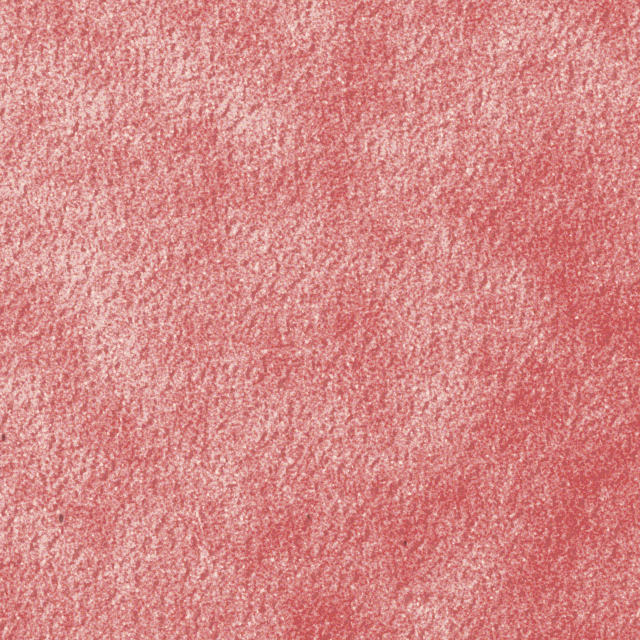
Reproduce this texture procedurally as a WebGL 1 fragment shader.

```glsl
precision highp float;
// Shimmering rose pigment: a broad pearl sheen fading to red at the right.
// Layered gradient noise gives patches, crumpled relief and fine grain; a tone
// value indexes a colour ramp, then shadows, glints and rare pits are laid over.

uniform vec2 u_resolution;

// Ramp from bare pigment to full pearl
const vec3 DEEP_RED = vec3(0.775, 0.315, 0.325);
const vec3 ROSE     = vec3(0.830, 0.435, 0.435);
const vec3 PINK     = vec3(0.835, 0.520, 0.510);
const vec3 PEARL    = vec3(0.875, 0.625, 0.615);
const vec3 PALE     = vec3(0.920, 0.780, 0.755);
const vec3 SHADOW   = vec3(0.710, 0.370, 0.370);
const vec3 GLINT    = vec3(0.980, 0.900, 0.850);
const vec3 PIT      = vec3(0.420, 0.180, 0.180);

// Feature frequencies, in cells per canvas height
const float PATCH_FREQ   = 5.0;
const float CRUMPLE_FREQ = 75.0;
const float GRAIN_FREQ   = 190.0;
const float DUST_FREQ    = 340.0;
const float GLINT_FREQ   = 105.0;
const float PIT_FREQ     = 10.0;

// Strengths, in units of tone
const float PATCH_GAIN   = 1.5;
const float RELIEF_GAIN  = 1.15;
const float GRAIN_GAIN   = 2.2;
const float DUST_GAIN    = 1.5;
const float TINT_GAIN    = 0.07;
const float GLINT_CHANCE = 0.24;
const float PIT_CHANCE   = 0.10;
const vec2  LIGHT_STEP   = vec2(-0.0025, 0.0017);

vec3 hash3(vec2 p) {
  vec3 q = fract(p.xyx * vec3(0.1031, 0.1030, 0.0973));
  q += dot(q, q.yxz + 33.33);
  return fract((q.xxy + q.yzz) * q.zyx);
}

float cornerSlope(vec2 cell, vec2 offset) {
  float angle = 6.28318 * hash3(cell).x;
  return dot(vec2(cos(angle), sin(angle)), offset);
}

float gradientNoise(vec2 p) {
  vec2 i = floor(p), f = p - i;
  vec2 w = f * f * f * (f * (f * 6.0 - 15.0) + 10.0);
  vec2 e = vec2(1.0, 0.0);
  float low  = mix(cornerSlope(i, f), cornerSlope(i + e.xy, f - e.xy), w.x);
  float high = mix(cornerSlope(i + e.yx, f - e.yx), cornerSlope(i + e.xx, f - e.xx), w.x);
  return mix(low, high, w.y);
}

vec2 turn(vec2 p) {
  return mat2(0.8, 0.6, -0.6, 0.8) * p;
}

float patches(vec2 p) {
  float sum = 0.0, weight = 0.65;
  p *= PATCH_FREQ;
  for (int k = 0; k < 4; k++) {
    sum += weight * gradientNoise(p + 17.0);
    p = turn(p) * 2.15;
    weight *= 0.82;
  }
  return sum;
}

// Height of the pressed surface, slightly drawn out vertically
float crumple(vec2 p) {
  p *= vec2(1.0, 0.8) * CRUMPLE_FREQ;
  return gradientNoise(p + 41.0) + 0.6 * gradientNoise(turn(p) * 1.75 + 83.0);
}

// Large-scale light: strong at the left, weak at the lower right
float sheen(vec2 p) {
  vec2 toGlow = p - vec2(0.26, 0.60);
  vec2 toCorner = p - vec2(0.93, 0.86);
  float slope = 0.9 * p.x + 0.35 * (0.5 - p.y);
  return 0.40 - 0.95 * slope + 0.40 * exp(-8.0 * dot(toGlow, toGlow))
       + 0.40 * exp(-14.0 * dot(toCorner, toCorner));
}

// Soft oval spots, one at most per cell
float spots(vec2 p, float chance, float radius, float stretch) {
  vec2 base = floor(p);
  float cover = 0.0;
  for (int y = -1; y <= 1; y++) {
    for (int x = -1; x <= 1; x++) {
      vec2 cell = base + vec2(float(x), float(y));
      vec3 rnd = hash3(cell + 7.0);
      vec2 d = (p - cell - rnd.xy) * vec2(stretch, 1.0);
      d = turn(d);
      float size = radius * (0.6 + 0.8 * fract(rnd.x * 13.7 + rnd.y * 5.3));
      float spot = 1.0 - smoothstep(0.3 * size, size, length(d));
      cover = max(cover, spot * step(rnd.z, chance));
    }
  }
  return cover;
}

vec3 pearlRamp(float tone) {
  vec3 c = mix(DEEP_RED, ROSE, clamp((tone + 1.45) / 0.85, 0.0, 1.0));
  c = mix(c, PINK, clamp((tone + 0.6) / 0.65, 0.0, 1.0));
  c = mix(c, PEARL, clamp((tone - 0.05) / 0.75, 0.0, 1.0));
  return mix(c, PALE, clamp((tone - 0.8) / 1.0, 0.0, 1.0));
}

void main() {
  vec2 p = gl_FragCoord.xy / u_resolution.y;
  float light = sheen(p);
  float relief = RELIEF_GAIN * (crumple(p - LIGHT_STEP) - crumple(p + LIGHT_STEP));
  float grain = GRAIN_GAIN * gradientNoise(turn(p) * GRAIN_FREQ + 5.0)
              + DUST_GAIN * gradientNoise(turn(turn(p)) * DUST_FREQ + 11.0);
  float tone = light + PATCH_GAIN * patches(p) + relief + grain;

  vec3 color = pearlRamp(tone);
  color = mix(color, SHADOW, 0.65 * smoothstep(0.15, 0.8, -relief - 0.2 * grain));

  // Flakes lean towards gold or lilac
  float tint = TINT_GAIN * gradientNoise(p * GRAIN_FREQ * 1.2 + 29.0);
  color += tint * vec3(0.2, 0.5, -1.0);

  float glint = spots(p * GLINT_FREQ, GLINT_CHANCE, 0.36, 1.2);
  color = mix(color, GLINT, glint * clamp(0.45 + 0.3 * tone, 0.12, 0.8));
  float pit = spots(p * PIT_FREQ, PIT_CHANCE, 0.075, 1.8);
  color = mix(color, PIT, 0.7 * pit);
  gl_FragColor = vec4(color, 1.0);
}
```
